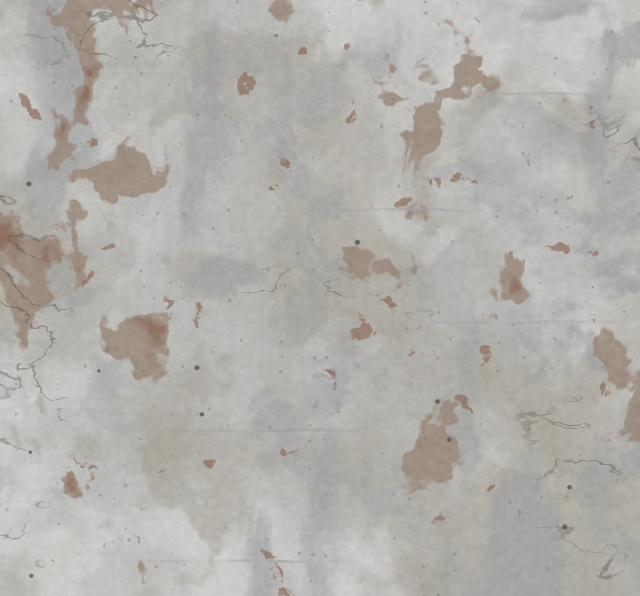
This texture is drawn by a WebGL 1 fragment shader. Its source:

```glsl
precision highp float;
uniform vec2 u_resolution;

const vec3 PALE = vec3(0.795, 0.797, 0.787);
const vec3 PLASTER = vec3(0.725, 0.725, 0.715);
const vec3 COOL_GREY = vec3(0.625, 0.628, 0.638);
const vec3 BEIGE = vec3(0.66, 0.645, 0.605);
const vec3 BROWN = vec3(0.60, 0.525, 0.47);
const vec3 RUST = vec3(0.53, 0.38, 0.31);
const vec3 DARK = vec3(0.32, 0.30, 0.27);

float hash(vec2 p) {
  return fract(sin(dot(p, vec2(127.1, 311.7))) * 43758.5453);
}

float noise(vec2 p) {
  vec2 i = floor(p);
  vec2 f = fract(p);
  f = f * f * (3.0 - 2.0 * f);
  float low = mix(hash(i), hash(i + vec2(1.0, 0.0)), f.x);
  float high = mix(hash(i + vec2(0.0, 1.0)), hash(i + 1.0), f.x);
  return mix(low, high, f.y);
}

float fbm(vec2 p) {
  float sum = 0.0;
  float amp = 0.516;
  for (int i = 0; i < 5; i++) {
    sum += amp * noise(p);
    p = mat2(0.8, 0.6, -0.6, 0.8) * p * 2.07 + 17.3;
    amp *= 0.5;
  }
  return sum;
}

// Soft threshold of layered noise, giving ragged blotches.
float blotch(vec2 p, float level, float blur) {
  return smoothstep(level - blur, level + blur, fbm(p));
}

// Thin wandering line where the noise crosses its middle value.
float crack(vec2 p, float width) {
  return 1.0 - smoothstep(0.2 * width, width, abs(fbm(p) - 0.5));
}

// One dark pit per chosen grid cell.
float pits(vec2 p, float cells, float density, float radius) {
  vec2 id = floor(p * cells);
  vec2 center = 0.25 + 0.5 * vec2(hash(id + 3.1), hash(id + 8.7));
  float size = radius * mix(0.5, 1.0, hash(id + 5.3));
  float d = length(fract(p * cells) - center) / cells;
  return step(hash(id), density) * (1.0 - smoothstep(0.5 * size, size, d));
}

// Faint level seams with ragged, fading ends.
float seams(vec2 p) {
  float sum = 0.0;
  for (int i = 0; i < 5; i++) {
    float k = float(i);
    vec2 c = vec2(0.3 + 0.6 * hash(vec2(k, 2.0)), (k + hash(vec2(k, 7.0))) / 5.0);
    float wobble = 0.004 * (noise(vec2(p.x * 14.0, k)) - 0.5);
    float line = 1.0 - smoothstep(0.001, 0.0035, abs(p.y - c.y + wobble));
    float span = 1.0 - smoothstep(0.08, 0.22, abs(p.x - c.x));
    sum += line * span * noise(vec2(p.x * 30.0, k + 4.0));
  }
  return sum;
}

void main() {
  vec2 p = gl_FragCoord.xy / u_resolution.y;
  vec2 warp = vec2(fbm(p * 9.0), fbm(p * 9.0 + 31.0)) - 0.5;
  vec2 q = p + 0.07 * warp;

  // Mottled pale plaster
  vec3 color = mix(PLASTER, PALE, blotch(q * 5.0 + 2.0, 0.46, 0.17));
  color = mix(color, PLASTER, 0.5 * blotch(q * 17.0 + 40.0, 0.58, 0.10));

  // Broad beige staining
  color = mix(color, BEIGE, 0.75 * blotch(q * 3.6 + 61.0, 0.60, 0.13));
  color = mix(color, BEIGE, 0.6 * blotch(q * 11.0 + 12.0, 0.66, 0.07));

  // Cool grey scuffs and upright trowel bands
  float region = blotch(p * 2.6 + 23.0, 0.47, 0.14);
  float scuffs = blotch(q * vec2(11.0, 13.0) + 75.0, 0.57, 0.07);
  color = mix(color, COOL_GREY, 0.65 * region * scuffs);
  float bands = blotch(q * vec2(9.0, 2.6) + 90.0, 0.65, 0.06);
  color = mix(color, COOL_GREY, 0.6 * bands);

  // Flaked brown patches with rusty cores
  float flake = fbm(q * vec2(8.5, 7.0) + 133.0);
  float rusty = blotch(p * 6.0 + 19.0, 0.56, 0.05);
  vec3 bare = mix(BROWN, RUST, rusty * smoothstep(0.69, 0.75, flake));
  color = mix(color, bare, 0.8 * smoothstep(0.665, 0.695, flake));
  float chips = blotch(q * 22.0 + 155.0, 0.76, 0.02);
  color = mix(color, RUST, 0.6 * chips);

  // Cracks, seams and pits
  float crackArea = blotch(p * 4.0 + 47.0, 0.62, 0.06);
  float cracks = crack(q * vec2(5.0, 11.0) + 210.0, 0.014) * crackArea;
  color = mix(color, DARK, 0.4 * cracks);
  color = mix(color, COOL_GREY, 0.7 * seams(p));
  color = mix(color, DARK, 0.75 * pits(p, 14.0, 0.06, 0.006));
  color = mix(color, BEIGE * 0.8, 0.5 * pits(p + 0.37, 42.0, 0.10, 0.004));

  // Fine mineral grain
  float grain = 0.6 * noise(p * 170.0) + 0.4 * noise(p * 85.0 + 9.0) - 0.5;
  color += 0.055 * grain;

  gl_FragColor = vec4(clamp(color, 0.0, 1.0), 1.0);
}
```
